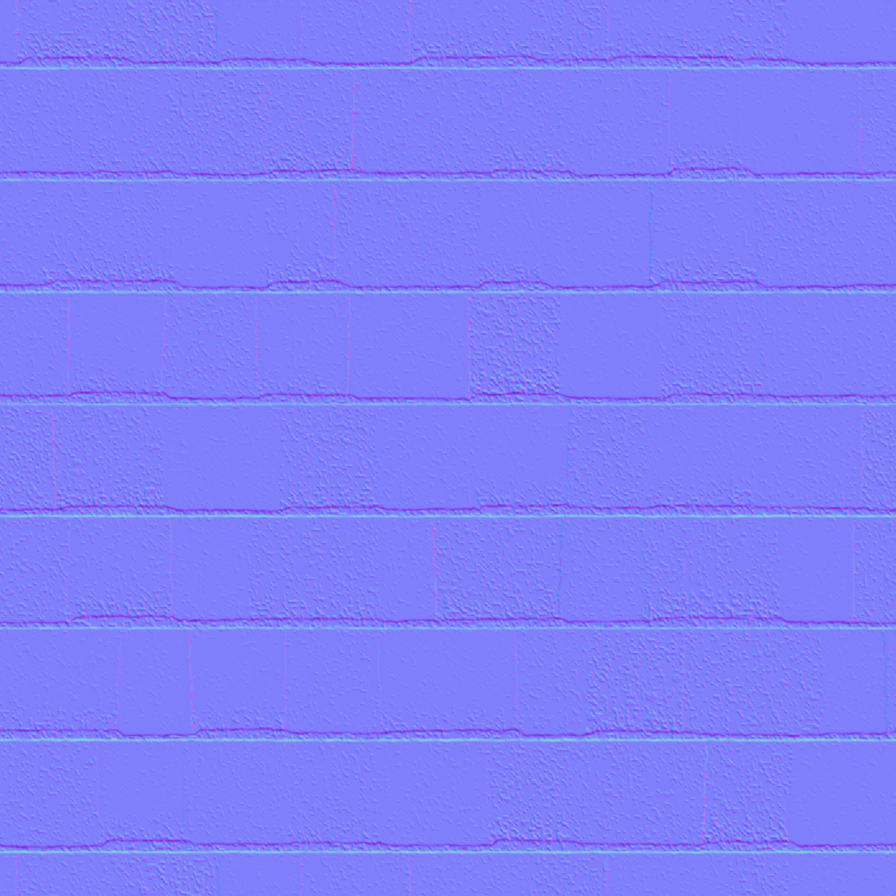
Give the GLSL for this texture map, as a WebGL 2 fragment shader.

```glsl
#version 300 es
precision highp float;

uniform vec2 u_resolution;
out vec4 fragColor;

const float ROWS = 8.0;
const float TABS = 9.0;             // average tabs per row
const float ROW_SHIFT = 0.043;      // height of the first course
const float TAB_JITTER = 0.5;       // irregularity of tab widths
const float SEAM_SLANT = 0.1;
const float BASE_LINE = 0.006;      // bright line above the course start
const float LIFT_MIN = 0.005;       // gap from bright line to tab edge
const float LIFT_RANGE = 0.0085;
const float LINE_WIDTH = 0.0015;
const float SEAM_WIDTH = 0.0011;
const float BASE_SLOPE = 0.62;
const float EDGE_SLOPE = 0.46;
const float GRAIN_CELLS = 350.0;
const float GRAIN_SLOPE = 0.62;
const float FRAY_DEPTH = 0.038;     // height of the coarse zone on a tab
const float BLUE_LOSS = 0.75;       // how fast slopes darken the blue
const vec3 FLAT_COLOR = vec3(0.5, 0.497, 0.985);

float hash(vec2 p) {
    vec3 q = fract(p.xyx * 0.1031);
    q += dot(q, q.yzx + 33.33);
    return fract((q.x + q.y) * q.z);
}

// Value noise that wraps over the unit square.
float noise(vec2 p, float cells) {
    p *= cells;
    vec2 i = floor(p);
    vec2 f = p - i;
    f = f * f * (3.0 - 2.0 * f);
    vec2 a = mod(i, cells);
    vec2 b = mod(i + 1.0, cells);
    return mix(mix(hash(a), hash(vec2(b.x, a.y)), f.x),
               mix(hash(vec2(a.x, b.y)), hash(b), f.x), f.y);
}

float tabHash(float tab, float row, float salt) {
    return hash(vec2(mod(tab, TABS) + salt * 17.0, row + salt * 5.0));
}

// Left boundary of a tab, in tab units.
float seamAt(float tab, float row, float v) {
    float jitter = (tabHash(tab, row, 1.0) - 0.5) * TAB_JITTER;
    float slant = (tabHash(tab, row, 2.0) - 0.5) * SEAM_SLANT;
    return tab + jitter + slant * (v * ROWS - 0.5);
}

// Alternating tabs sit higher, with some random spread.
float tabLift(float tab, float row) {
    float raised = mod(mod(tab, TABS), 2.0);
    return mix(raised, tabHash(tab, row, 3.0), 0.5);
}

float line(float d, float width) {
    return exp(-d * d / (width * width));
}

float grainHeight(vec2 p, float threshold) {
    return smoothstep(threshold, 1.0, noise(p, GRAIN_CELLS));
}

vec2 grainSlope(vec2 p, float threshold) {
    vec2 e = vec2(0.4 / GRAIN_CELLS, 0.0);
    return vec2(
        grainHeight(p - e.xy, threshold) - grainHeight(p + e.xy, threshold),
        grainHeight(p - e.yx, threshold) - grainHeight(p + e.yx, threshold));
}

void main() {
    vec2 p = gl_FragCoord.xy / u_resolution;

    // Course and tab under this point
    float course = (p.y - ROW_SHIFT) * ROWS;
    float row = mod(floor(course), ROWS);
    float v = fract(course) / ROWS;
    float u = p.x * TABS + hash(vec2(row, 71.0));
    float tab = floor(u);
    if (u < seamAt(tab, row, v)) tab -= 1.0;
    else if (u >= seamAt(tab + 1.0, row, v)) tab += 1.0;
    float left = seamAt(tab, row, v);
    float right = seamAt(tab + 1.0, row, v);
    float across = (u - left) / (right - left);

    // Ragged tab edge above the straight base line
    vec2 rowPoint = vec2(p.x, (row + 0.5) / ROWS);
    float wave = noise(rowPoint, 40.0) - 0.5;
    float ragged = noise(rowPoint, 170.0) - 0.5;
    float lift = tabLift(tab, row);
    float ramp = smoothstep(0.0, 0.12, across);
    float shownLift = mix(tabLift(tab - 1.0, row), lift, ramp);
    float tilt = (tabHash(tab, row, 4.0) - 0.5) * (across - 0.5) * ramp;
    float base = BASE_LINE + 0.001 * wave + 0.0008 * ragged;
    float edge = BASE_LINE + LIFT_MIN + LIFT_RANGE * shownLift
               + 0.003 * tilt + 0.0018 * wave + 0.0016 * ragged;

    // Grain differs per tab and coarsens toward the lower edge
    float coarse = tabHash(tab, row, 5.0);
    float fray = smoothstep(0.35, 0.75, lift)
               * (1.0 - smoothstep(0.0, FRAY_DEPTH, v - edge));
    float onTab = smoothstep(-0.001, 0.001, v - edge);
    float inGap = smoothstep(-0.001, 0.002, v - base) * (1.0 - onTab);
    float rough = mix(0.03, 0.5, coarse * coarse) + 0.5 * fray;
    rough = mix(0.2, rough, onTab) + 0.45 * inGap;
    rough = clamp(rough, 0.0, 1.0);
    vec2 slope = grainSlope(p, mix(0.72, 0.2, rough))
               * GRAIN_SLOPE * mix(0.1, 0.8, rough);

    // Base line catches light, tab edge falls away
    float rowStrength = mix(0.5, 1.0, hash(vec2(row, 23.0)));
    float breakup = 0.55 + 0.9 * noise(p, 150.0);
    slope.y += BASE_SLOPE * rowStrength * breakup * line(v - base, LINE_WIDTH);
    float edgeLine = line(v - edge, LINE_WIDTH) * breakup;
    slope += vec2(0.08, -1.0) * EDGE_SLOPE * edgeLine;

    // Faint beaded seams between tabs
    float nearest = across < 0.5 ? tab : tab + 1.0;
    float seamX = (across < 0.5 ? u - left : u - right) / TABS;
    seamX += 0.003 * (noise(p, 110.0) - 0.5);
    float visible = smoothstep(0.2, 1.0, tabHash(nearest, row, 6.0));
    float side = tabHash(nearest, row, 7.0) < 0.4 ? -1.0 : 1.0;
    float beads = noise(p, 190.0) - 0.5;
    float seam = visible * onTab * line(seamX, SEAM_WIDTH);
    slope += seam * vec2(side * 0.2 + 0.7 * beads, -0.5 * beads);

    vec3 normal = normalize(vec3(slope, 1.0));
    vec3 color = FLAT_COLOR;
    color.xy += 0.5 * normal.xy;
    color.z -= BLUE_LOSS * (1.0 - normal.z);
    fragColor = vec4(clamp(color, 0.0, 1.0), 1.0);
}
```
